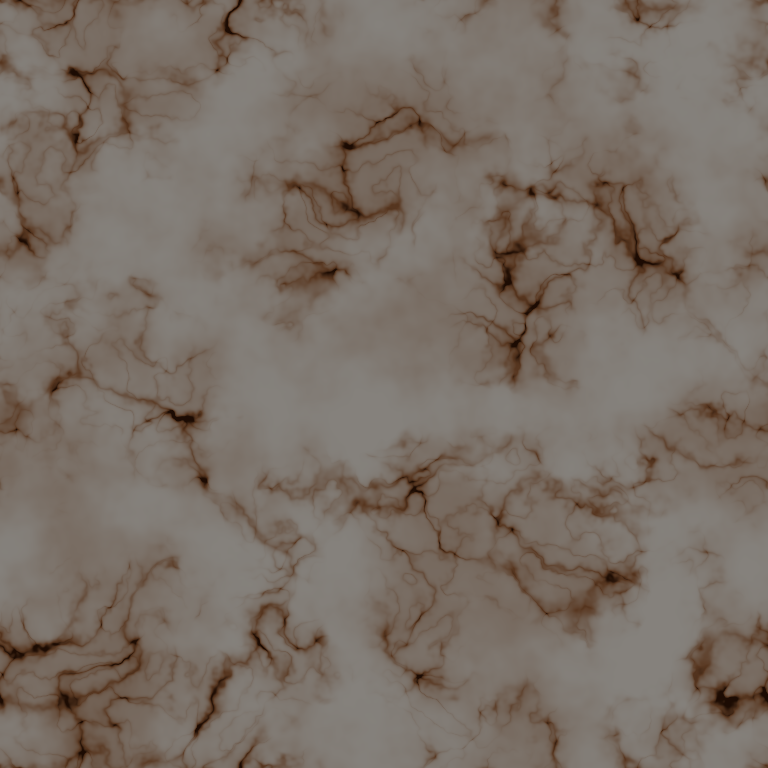
Write a WebGL 2 fragment shader that draws this texture.

```glsl
#version 300 es
precision highp float;
// Seamless grey-taupe marble with clustered, branching rust-brown veins.

uniform vec2 u_resolution;
out vec4 fragColor;

// Unit gradient for a lattice cell, from an integer hash.
// The half-cell offset keeps the wrap exact under rounding.
vec2 gradient(vec2 cell, float period, float seed) {
    uvec2 c = uvec2(floor(mod(cell + 0.5, period)));
    uint h = c.x * 1597u + c.y * 51749u + uint(seed) * 7919u;
    h = (h ^ (h >> 15)) * 739391u;
    h = (h ^ (h >> 13)) * 974711u;
    h ^= h >> 16;
    float angle = float(h & 65535u) / 65536.0 * 6.28319;
    return vec2(cos(angle), sin(angle));
}

// Gradient noise that wraps after `freq` cells across the canvas.
float noise(vec2 uv, float freq, float seed) {
    vec2 p = uv * freq;
    vec2 i = floor(p), f = p - i;
    vec2 w = f * f * f * (f * (f * 6.0 - 15.0) + 10.0);
    vec2 e = vec2(1, 0);
    float a = dot(gradient(i, freq, seed), f);
    float b = dot(gradient(i + e.xy, freq, seed), f - e.xy);
    float c = dot(gradient(i + e.yx, freq, seed), f - e.yx);
    float d = dot(gradient(i + e.xx, freq, seed), f - e.xx);
    return mix(mix(a, b, w.x), mix(c, d, w.x), w.y);
}

float fbm(vec2 uv, float freq, float seed) {
    float sum = 0.0, amp = 1.0;
    for (int i = 0; i < 5; i++) {
        sum += amp * noise(uv, freq, seed + float(i));
        freq *= 2.0;
        amp *= 0.55;
    }
    return sum;
}

// Distance-like value that is zero along a vein, with a rounded crest.
float crease(vec2 uv, float freq, float seed) {
    float n = noise(uv, freq, seed);
    return sqrt(n * n + 0.0001) - 0.01;
}

void main() {
    vec2 uv = gl_FragCoord.xy / u_resolution;

    // Crooked paths: bend the domain before tracing the veins.
    vec2 bent = uv + 0.042 * vec2(fbm(uv, 8.0, 11.0), fbm(uv, 8.0, 23.0));

    // Stained regions where veins gather, and soft clouds around them.
    float region = fbm(uv, 5.0, 41.0);
    float stain = smoothstep(-0.22, 0.42, region);
    float cloud = smoothstep(-0.45, 0.55, 0.6 * region + 0.7 * fbm(uv, 4.0, 57.0));

    // Three generations of veins.
    float trunk = crease(bent, 6.0, 71.0);
    float branch = crease(bent, 11.0, 83.0);
    float twig = crease(bent, 24.0, 97.0);
    float lines = 0.5 * exp(-38.0 * trunk) + 0.4 * exp(-28.0 * branch)
                + 0.24 * exp(-16.0 * twig);

    // Glow beside the veins and dark knots where they meet.
    float halo = exp(-8.0 * trunk) * exp(-5.0 * branch);
    float knot = exp(-16.0 * trunk - 12.0 * branch - 6.0 * twig)
               + 0.5 * exp(-22.0 * branch - 12.0 * twig);

    float depth = 0.31 * cloud + stain * (lines + 0.42 * halo + 1.1 * knot);

    // Grey stone through brown to nearly black cores.
    vec3 color = vec3(0.52, 0.505, 0.485) - min(depth, 1.0) * vec3(0.17, 0.285, 0.355);
    color = mix(color, vec3(0.11, 0.045, 0.01), smoothstep(0.9, 1.8, depth));
    fragColor = vec4(color, 1.0);
}
```
